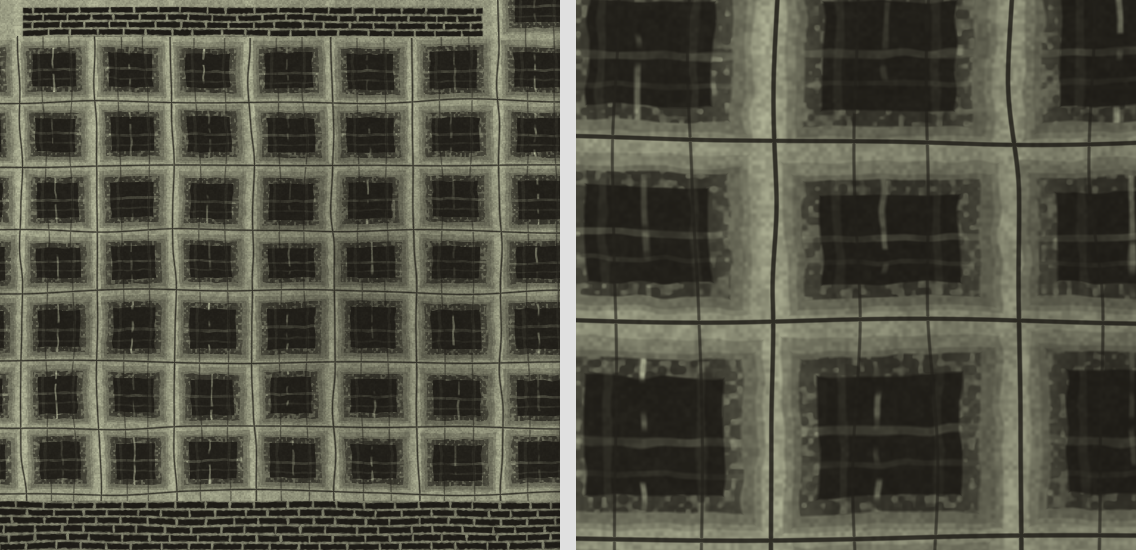
Left: the whole. Right: its middle third, enlarged.
Give the GLSL for this pattern, as a WebGL 1 fragment shader.

```glsl
precision highp float;
// Etched facade: a wobbly grid of dark plaid windows between two bands of brick.
uniform vec2 u_resolution;

// Lengths are fractions of the canvas width; cell values are fractions of a cell.
const vec3 INK = vec3(0.105, 0.096, 0.078);
const vec3 PAPER = vec3(0.675, 0.685, 0.575);
const float COLUMNS = 7.15;
const float ROWS = 8.6;
const float LEFT_LINE = 0.039;
const float BASE_LINE = 0.103;
const float ROW_COUNT = 7.0;
const float GRID_WIDTH = 0.0013;
const float GUIDE_WIDTH = 0.0009;
const vec4 FRAME = vec4(0.05, 0.05, 0.92, 0.94);
const vec4 SHADE = vec4(0.09, 0.08, 0.89, 0.87);
const vec4 WINDOW = vec4(0.125, 0.135, 0.835, 0.84);
const vec4 CORE = vec4(0.20, 0.215, 0.755, 0.755);
const float LOW_COURSE = 0.0146;
const float LOW_TOP = 0.0875;
const float HIGH_COURSE = 0.0132;
const float HIGH_BASE = 0.917;
const float BRICK_LENGTH = 3.3;
const float GRAIN = 0.23;

float hash(vec2 p) {
  vec3 q = fract(vec3(p.xyx) * 0.1031);
  q += dot(q, q.yzx + 33.33);
  return fract((q.x + q.y) * q.z);
}

float noise(vec2 p) {
  vec2 i = floor(p), f = fract(p);
  f = f * f * (3.0 - 2.0 * f);
  return mix(mix(hash(i), hash(i + vec2(1.0, 0.0)), f.x),
             mix(hash(i + vec2(0.0, 1.0)), hash(i + 1.0), f.x), f.y);
}

float stroke(float d, float halfWidth, float soft) {
  return 1.0 - smoothstep(halfWidth - soft, halfWidth + soft, abs(d));
}

// Coverage of a rectangle given as (left, bottom, right, top)
float box(vec2 p, vec4 r, float soft) {
  vec2 d = min(p - r.xy, r.zw - p);
  return smoothstep(-soft, soft, min(d.x, d.y));
}

// Ink coverage of hand-cut bricks; q is measured in courses
float bricks(vec2 q, float soft) {
  q.y += 0.35 * (noise(q * vec2(0.13, 0.4)) - 0.5);
  float row = floor(q.y);
  float s = q.x / BRICK_LENGTH + 0.5 * mod(row, 2.0) + 0.3 * hash(vec2(row, 91.0));
  float i = floor(s), f = s - i;
  float left = 0.3 * hash(vec2(i, row) + 40.0);
  float right = 1.0 + 0.3 * hash(vec2(i + 1.0, row) + 40.0);
  float joint = min(abs(f - left), abs(f - right)) * BRICK_LENGTH;
  float bed = 0.5 - abs(q.y - row - 0.5);
  float rough = 0.16 * (noise(q * 3.0) - 0.5);
  return smoothstep(-soft, soft, min(joint - 0.15, bed - 0.14) + rough);
}

// Tone of one window laid over the wall tone
float windowTone(float tone, vec2 f, vec2 id, vec2 p, float soft) {
  vec2 edge = f + 0.025 * (vec2(noise(p * 70.0), noise(p * 70.0 + 50.0)) - 0.5);
  vec4 vary = 0.05 * (vec4(hash(id + 11.0), hash(id + 23.0),
                           hash(id + 37.0), hash(id + 59.0)) - 0.5);
  float speck = noise(p * 260.0);
  tone = mix(tone, 0.67, box(edge, FRAME + vary, soft) * 0.85);
  tone = mix(tone, 0.53, box(edge, SHADE + vary, soft) * 0.8);
  float pane = box(edge, WINDOW + vary, soft);
  float rim = 0.19 + 0.28 * smoothstep(0.45, 0.9, speck);
  rim += 0.12 * smoothstep(0.2, 0.36, abs(f.x - 0.48));
  tone = mix(tone, rim, pane);
  tone = mix(tone, 0.035, box(edge, CORE + vary, soft) * 0.94);
  // Plaid of broken glazing bars
  vec2 bar = vec2(0.46, 0.48) + 0.07 * (vec2(hash(id + 71.0), hash(id + 83.0)) - 0.5);
  float brokenX = smoothstep(0.25, 0.65, noise(vec2(f.y * 13.0, id.x * 7.0 + id.y)));
  float brokenY = 0.35 + 0.65 * noise(vec2(f.x * 11.0, id.y * 9.0 + id.x));
  float mullion = stroke(edge.x - bar.x, 0.012, soft) * brokenX * (0.2 + 0.55 * hash(id + 97.0));
  float transom = stroke(edge.y - bar.y, 0.02, soft) * brokenY * 0.34;
  transom += stroke(edge.y - bar.y + 0.15, 0.014, soft) * brokenY * 0.16;
  float posts = stroke(abs(edge.x - 0.48) - 0.2, 0.018, soft) * 0.1;
  return tone + pane * (mullion + transom + posts) * 0.75;
}

void main() {
  vec2 p = gl_FragCoord.xy / u_resolution.x;
  float px = 1.0 / u_resolution.x;

  // Leaning, uneven facade coordinates
  vec2 w = p + 0.006 * (vec2(noise(p * 7.0), noise(p * 7.0 + 30.0)) - 0.5);
  float x = w.x + 0.013 * (p.y - 0.49) - LEFT_LINE;
  vec2 g = vec2(x * (COLUMNS + 0.12) - 0.55 * x * (x - 0.413), (w.y - BASE_LINE) * ROWS);
  g.y -= 0.09 * exp(-3.0 * (g.y - 3.09) * (g.y - 3.09));
  vec2 id = floor(g), f = g - id;
  float extra = step(6.0, g.x);
  float facade = step(0.0, g.y) * step(g.y, ROW_COUNT + extra);

  // Wall and windows
  float wall = 0.83 + 0.12 * stroke(abs(f.x - 0.5) - 0.5, 0.06, 0.04);
  float tone = mix(wall, windowTone(wall, f, id, p, max(0.009, px * 5.0)), facade);

  // Wandering grid and guide lines
  vec2 near = floor(g + 0.5);
  float dx = g.x - near.x + 0.06 * (noise(vec2(near.x * 5.3, g.y * 1.6)) - 0.5);
  float dy = g.y - near.y + 0.09 * (noise(vec2(g.x * 0.9, near.y * 3.7 + 20.0)) - 0.5);
  float sway = 0.07 * (noise(vec2(id.x * 8.1 + 60.0, g.y * 1.3)) - 0.5);
  float guide = min(abs(f.x - 0.33 + sway), abs(f.x - 0.67 - sway));
  float span = step(LOW_TOP, p.y) * step(g.y, ROW_COUNT + extra);
  float rows = step(near.y, ROW_COUNT - 0.5) * step(-0.5, near.y);
  float ink = max(stroke(dx / COLUMNS, GRID_WIDTH, px) * span,
                  stroke(dy / ROWS, GRID_WIDTH, px) * rows);
  ink = max(ink, stroke(guide / COLUMNS, GUIDE_WIDTH, px) * span * 0.75);
  tone = mix(tone, 0.06, ink * 0.88);

  // Brick bands
  float low = 1.0 - smoothstep(LOW_TOP - px, LOW_TOP + px, p.y);
  float high = box(p, vec4(0.041, HIGH_BASE, 0.862, HIGH_BASE + 4.0 * HIGH_COURSE), px);
  float lowInk = bricks((p - vec2(0.0, LOW_TOP)) / LOW_COURSE, 0.07 + px / LOW_COURSE * 0.5);
  float highInk = bricks((p - vec2(0.0, HIGH_BASE)) / HIGH_COURSE + vec2(7.0, 60.0),
                         0.07 + px / HIGH_COURSE * 0.5);
  tone = mix(tone, mix(0.66, 0.02, lowInk), low);
  tone = mix(tone, mix(0.72, 0.02, highInk), high);

  // Aquatint grain, cloudy wear and darker plate centre and edge
  float grain = 0.6 * noise(p * 380.0) + 0.4 * noise(p * 130.0 + 9.0) - 0.5;
  float cloud = noise(p * 5.0 + 3.0) - 0.5;
  vec2 c = (p - vec2(0.66, 0.45)) * vec2(1.0, 1.3);
  float plate = 1.0 - 0.2 * exp(-9.0 * dot(c, c)) - 0.15 * smoothstep(0.98, 1.0, p.x);
  tone *= plate * (1.0 + GRAIN * 1.6 * grain + 0.16 * cloud);
  tone += 0.03 * grain;
  gl_FragColor = vec4(mix(INK, PAPER, clamp(tone, 0.0, 1.08)), 1.0);
}
```
